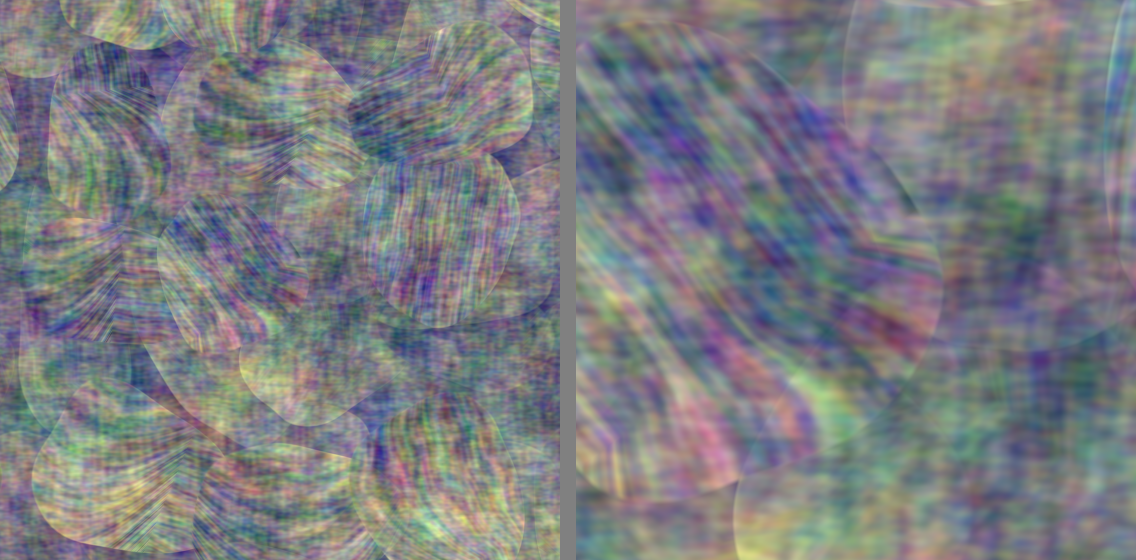
Left: the whole. Right: its middle third, enlarged.
Write a WebGL 2 fragment shader that draws this texture.

```glsl
#version 300 es
precision highp float;
// Translucent overlapping pebbles with streaked grain and a muted woven tint.

uniform vec2 u_resolution;
out vec4 fragColor;

const vec3 MEAN_COLOUR = vec3(0.505, 0.505, 0.508);
const vec3 TONE_AXIS = vec3(0.150, 0.148, 0.050);  // dark violet to pale yellow
const vec3 CHROMA_AMOUNT = vec3(0.105, 0.090, 0.105);
const float BACK_GRID = 4.3;       // cells across the canvas
const float FRONT_GRID = 3.1;
const vec2 BACK_SIZE = vec2(0.46, 0.72);   // half axes in cells
const vec2 FRONT_SIZE = vec2(0.39, 0.50);
const float BACK_OPACITY = 0.58;
const float FRONT_OPACITY = 0.74;
const float BACK_STREAK = 0.55;
const float FRONT_STREAK = 1.55;
const float ROUNDNESS = 2.3;       // superellipse power
const float SHADOW_REACH = 0.028;
const float SHADOW_DEPTH = 0.38;
const float RIM_WIDTH = 0.0022;
const float RIM_LIGHT = 0.42;
const float CLOUD_AMOUNT = 1.15;
const float WEAVE_AMOUNT = 0.80;
const float TAU = 6.28319;

vec3 hash3(ivec2 cell, int seed) {
  uvec3 v = uvec3(ivec3(cell, seed)) * 1664525u + 1013904223u;
  v.x += v.y * v.z; v.y += v.z * v.x; v.z += v.x * v.y;
  v ^= v >> 16u;
  v.x += v.y * v.z; v.y += v.z * v.x; v.z += v.x * v.y;
  return vec3(v >> 8u) / 16777216.0;
}

float cornerSlope(ivec2 cell, vec2 offset, int seed) {
  float angle = TAU * hash3(cell, seed).x;
  return dot(vec2(cos(angle), sin(angle)), offset);
}

float gradientNoise(vec2 p, int seed) {
  ivec2 cell = ivec2(floor(p));
  vec2 f = fract(p);
  vec2 w = f * f * f * (f * (f * 6.0 - 15.0) + 10.0);
  float low = mix(cornerSlope(cell, f, seed),
                  cornerSlope(cell + ivec2(1, 0), f - vec2(1, 0), seed), w.x);
  float high = mix(cornerSlope(cell + ivec2(0, 1), f - vec2(0, 1), seed),
                   cornerSlope(cell + ivec2(1, 1), f - vec2(1, 1), seed), w.x);
  return mix(low, high, w.y);
}

// Noise shared by all channels plus an independent part in each.
vec3 tintNoise(vec2 p, int seed) {
  vec3 chroma = vec3(gradientNoise(p, seed + 1), gradientNoise(p, seed + 2),
                     gradientNoise(p, seed + 3));
  return TONE_AXIS * gradientNoise(p, seed) + CHROMA_AMOUNT * chroma;
}

// Grain follows the long axis and gathers toward the ends of a pebble.
vec3 streaks(vec2 q, vec2 halfSize, int seed) {
  float along = clamp(q.y / halfSize.y, -1.0, 1.0);
  q.x /= 1.0 - 0.4 * along * along;
  q.x += 0.014 * gradientNoise(q * 14.0, seed + 9);
  return tintNoise(q * vec2(34.0, 6.0), seed)
       + 0.8 * tintNoise(q * vec2(95.0, 17.0), seed + 20);
}

// Lays one scattered sheet of pebbles over the colour offset below it.
vec3 layPebbles(vec3 below, vec2 p, float grid, vec2 size, float opacity,
                float streakAmount, int seed, float pixel) {
  ivec2 home = ivec2(floor(p * grid));
  for (int j = -1; j <= 1; j++) {
    for (int i = -1; i <= 1; i++) {
      ivec2 cell = home + ivec2(i, j);
      vec3 place = hash3(cell, seed);
      vec3 look = hash3(cell, seed + 1);
      vec2 centre = (vec2(cell) + 0.2 + 0.6 * place.xy) / grid;
      vec2 halfSize = size * (0.82 + 0.36 * vec2(look.y, look.z)) / grid;

      // Local frame with a tapered, slightly uneven outline
      float turn = TAU * place.z;
      vec2 r = p - centre;
      vec2 q = mat2(cos(turn), -sin(turn), sin(turn), cos(turn)) * r;
      vec2 unit = q / halfSize;
      unit.x *= 1.0 + 0.22 * clamp(unit.y, -1.0, 1.0);
      unit += 0.16 * gradientNoise(unit * 1.1 + place.xy * 9.0, seed + 2);
      vec2 powered = pow(abs(unit) + 1e-4, vec2(ROUNDNESS));
      float level = pow(powered.x + powered.y, 1.0 / ROUNDNESS);
      float dist = (level - 1.0) * min(halfSize.x, halfSize.y);
      float soft = max(pixel, 0.0013);
      float mask = smoothstep(soft, -soft, dist);

      // Contact shadow, deepest below
      float lower = 0.5 - 0.5 * r.y / (length(r) + 1e-4);
      below -= TONE_AXIS * SHADOW_DEPTH * (0.25 + lower)
             * exp(-max(dist, 0.0) / SHADOW_REACH) * (1.0 - mask);
      if (mask <= 0.0) continue;

      // Sloped light, grain and thin rim
      float lightTurn = TAU * look.x;
      float slope = dot(unit, vec2(cos(lightTurn), sin(lightTurn)));
      float tone = 0.95 * slope + 1.1 * (look.y - 0.5) + 0.12;
      float rim = RIM_LIGHT * exp(-pow(dist / RIM_WIDTH, 2.0)) * (1.2 - lower);
      vec3 pebble = TONE_AXIS * (tone + rim)
                  + CHROMA_AMOUNT * 0.5 * (place.zxy - 0.5)
                  + streakAmount * streaks(q + place.xy * 0.3, halfSize, seed + 3);
      below = mix(below, pebble, opacity * mask);
    }
  }
  return below;
}

void main() {
  float unitSize = min(u_resolution.x, u_resolution.y);
  vec2 p = gl_FragCoord.xy / unitSize;
  float pixel = 1.0 / unitSize;

  vec3 shade = 1.6 * tintNoise(p * 4.0, 100);
  shade = layPebbles(shade, p, BACK_GRID, BACK_SIZE, BACK_OPACITY,
                     BACK_STREAK, 200, pixel);
  shade = layPebbles(shade, p, FRONT_GRID, FRONT_SIZE, FRONT_OPACITY,
                     FRONT_STREAK, 300, pixel);

  // Cloudy colour patches
  shade += CLOUD_AMOUNT * (tintNoise(p * 11.0, 400) + 0.7 * tintNoise(p * 27.0, 410));

  // Fine crossed threads
  shade += WEAVE_AMOUNT * (tintNoise(p * vec2(26.0, 85.0), 500)
                         + 0.8 * tintNoise(p * vec2(90.0, 28.0), 510)
                         + 0.7 * tintNoise(p * vec2(80.0, 165.0), 520));

  fragColor = vec4(clamp(MEAN_COLOUR + shade, 0.0, 1.0), 1.0);
}
```
